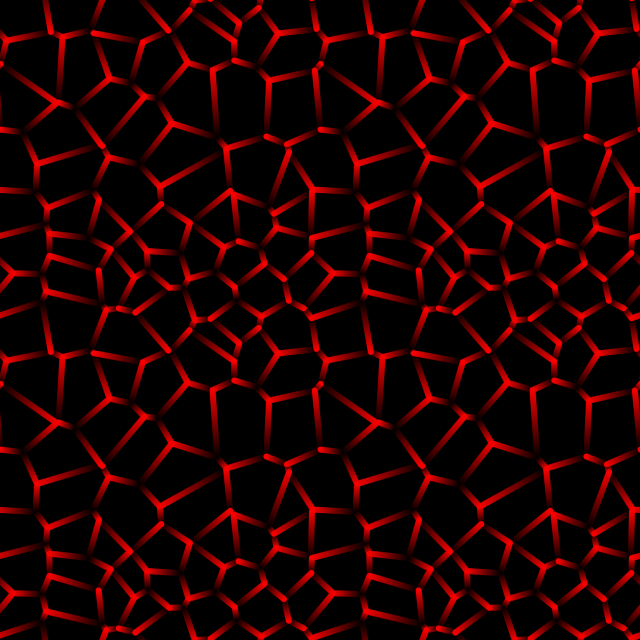
Reproduce this pattern procedurally as a WebGL 2 fragment shader.

```glsl
#version 300 es
precision highp float;
// Glowing red cracks on black: the straight edges of a wrapped Voronoi diagram.
// Each edge is clipped to its two end points, drawn as a round-capped stroke
// and faded from a bright end to a black end.

#define REPEATS 2.0       // tiles across and down
#define CELLS 7.0         // Voronoi cells per tile side
#define JITTER 0.86       // scatter of the sites inside their cells
#define CROWDING 0.45     // how far rows drift towards the dense band
#define DENSE_BAND 0.17   // height of the dense band within a tile
#define HALF_WIDTH 0.066  // stroke radius in cells
#define FADE_TURN 0.42    // rotates the rule that picks the bright end
#define SEED 11u
#define GLOW vec3(0.96, 0.0, 0.0)

const float TAU = 6.2831853;
const int REACH = 3;
const int SIDE = 2 * REACH + 1;
const int COUNT = SIDE * SIDE;

uniform vec2 u_resolution;
out vec4 fragColor;

vec2 site[COUNT];  // nearby sites, relative to the current point

// Integer hash giving two values from 0 to 1
vec2 hash2(vec2 cell) {
    uvec2 v = uvec2(cell) + uvec2(SEED, SEED * 7u);
    v = v * 1664525u + 1013904u;
    v.x += v.y * 1664525u;
    v.y += v.x * 1664525u;
    v ^= v >> 16u;
    v.x += v.y * 1664525u;
    v.y += v.x * 1664525u;
    v ^= v >> 16u;
    return vec2(v & 65535u) / 65535.0;
}

// Jittered site of a cell, wrapped per tile and crowded into a band
vec2 sitePosition(vec2 cell) {
    vec2 pos = cell + 0.5 + JITTER * (hash2(mod(cell, CELLS)) - 0.5);
    pos.y -= CROWDING * sin(TAU * (pos.y / CELLS - DENSE_BAND));
    return pos;
}

// Brightness at the origin of the edge between sites i and j
float edgeGlow(int i, int j, float blur) {
    vec2 a = site[i];
    vec2 b = site[j];
    vec2 middle = 0.5 * (a + b);
    vec2 across = normalize(b - a);
    vec2 along = vec2(-across.y, across.x);

    // Clip the bisector against every other site
    float low = -10.0;
    float high = 10.0;
    for (int k = 0; k < COUNT; k++) {
        if (k == i || k == j) continue;
        vec2 toSite = site[k] - a;
        float slope = dot(along, toSite);
        float limit = 0.5 * dot(site[k] - b, toSite);
        if (slope > 1e-5) high = min(high, limit / slope);
        else if (slope < -1e-5) low = max(low, limit / slope);
    }
    if (high <= low) return 0.0;

    // Round-capped stroke
    float s = clamp(-dot(middle, along), low, high);
    float dist = length(middle + along * s);
    float stroke = 1.0 - smoothstep(-blur, blur, dist - HALF_WIDTH);

    // Bright ends send their edges out in three directions
    float t = (s - low) / (high - low);
    float angle = atan(along.y, along.x);
    float fade = cos(3.0 * angle - FADE_TURN) > 0.0 ? 1.0 - t : t;
    return stroke * fade;
}

void main() {
    vec2 p = gl_FragCoord.xy / u_resolution * REPEATS * CELLS;
    float blur = 0.7 * REPEATS * CELLS / min(u_resolution.x, u_resolution.y);

    // Gather the sites and the distance to the closest one
    float nearest = 10.0;
    for (int k = 0; k < COUNT; k++) {
        vec2 offset = vec2(k % SIDE - REACH, k / SIDE - REACH);
        site[k] = sitePosition(floor(p) + offset) - p;
        nearest = min(nearest, length(site[k]));
    }

    // Only sites almost as close as the nearest can own a stroke here
    float range = nearest + 2.0 * (HALF_WIDTH + blur);
    float glow = 0.0;
    for (int i = 0; i < COUNT; i++) {
        if (length(site[i]) > range) continue;
        for (int j = i + 1; j < COUNT; j++) {
            if (length(site[j]) > range) continue;
            glow = max(glow, edgeGlow(i, j, blur));
        }
    }
    fragColor = vec4(GLOW * glow, 1.0);
}
```
